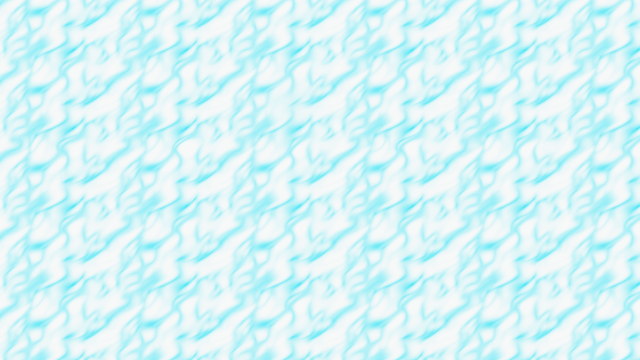
Reproduce this texture procedurally as a Shadertoy shader.

```glsl
// Repeating pale water pattern: slanted cyan veins and dark knots around white streaks.
#define TILE vec2(0.3137, 0.217)      // repeat size in canvas heights
#define WHITE vec3(0.97, 0.972, 0.972)
#define CYAN vec3(0.10, 0.885, 0.96)
#define VEINS vec2(7.0, 6.0)          // broad veins per tile: across, along
#define FINE_VEINS vec2(11.0, 10.0)
#define PATCHES vec2(4.0, 3.0)
#define WARP 0.018
#define INK 1.08
#define WEAR_CENTER vec2(0.80, 0.704)
#define WEAR_ROW 0.595

const float TAU = 6.28319;

// Knots in a tile: x, y, length, strength (negative ones are white pools)
const int KNOT_COUNT = 8;
const vec4 KNOTS[KNOT_COUNT] = vec4[](
    vec4(0.59, 0.98, 0.020, 0.55), vec4(0.33, 0.44, 0.018, 0.52),
    vec4(0.10, 0.81, 0.013, 0.42), vec4(0.81, 0.36, 0.009, 0.36),
    vec4(0.63, 0.31, 0.012, 0.34), vec4(0.00, 0.31, 0.030, -0.14),
    vec4(0.75, 0.75, 0.028, -0.12), vec4(0.48, 0.65, 0.022, -0.10));

float hash(vec2 p) {
    return fract(sin(dot(p, vec2(127.1, 311.7))) * 43758.5);
}

float wrappedHash(vec2 cell, vec2 period, float seed) {
    return hash(floor(mod(cell + 0.5, period)) + seed);
}

// Value noise on a lattice skewed along the tile diagonal, periodic per tile
float streakNoise(vec2 q, vec2 period, float seed) {
    vec2 st = vec2(q.x - q.y, q.x) * period;
    vec2 cell = floor(st);
    vec2 f = st - cell;
    f = f * f * (3.0 - 2.0 * f);
    float low = mix(wrappedHash(cell, period, seed),
                    wrappedHash(cell + vec2(1, 0), period, seed), f.x);
    float high = mix(wrappedHash(cell + vec2(0, 1), period, seed),
                     wrappedHash(cell + vec2(1, 1), period, seed), f.x);
    return mix(low, high, f.y);
}

float ridge(float n) {
    float d = 2.0 * n - 1.0;
    return 1.0 - sqrt(d * d + 0.003);
}

// Sum of soft slanted spots, wrapped across tile borders
float knots(vec2 q) {
    vec2 along = normalize(TILE);
    float sum = 0.0;
    for (int i = 0; i < KNOT_COUNT; i++) {
        vec4 k = KNOTS[i];
        vec2 d = (fract(q - k.xy + 0.5) - 0.5) * TILE;
        vec2 r = vec2(dot(d, along), dot(d, vec2(-along.y, along.x)) * 2.2) / k.z;
        sum += k.w * exp(-0.5 * dot(r, r));
    }
    return sum;
}

void mainImage(out vec4 fragColor, in vec2 fragCoord) {
    vec2 p = fragCoord / iResolution.y;
    vec2 q = p / TILE;

    // Wear: a disturbed row and a washed-out patch break the repeat
    float row = exp(-pow((p.y - WEAR_ROW) / 0.025, 2.0));
    vec2 away = (p - WEAR_CENTER) / vec2(0.07, 0.06);
    float patchWear = exp(-dot(away, away));
    vec2 jitter = vec2(streakNoise(p, vec2(24.0, 16.0), 3.0),
                       streakNoise(p, vec2(24.0, 16.0), 71.0)) - 0.5;
    q += jitter * (0.08 * row + 0.10 * patchWear);

    // Wavy periodic warp bends the streaks
    vec2 w = q + WARP * vec2(sin(TAU * (2.0 * q.y + q.x) + 1.0),
                             sin(TAU * (3.0 * q.x - q.y) + 2.5));
    w += 0.4 * WARP * sin(TAU * vec2(4.0 * w.y - w.x, 5.0 * w.x + w.y));

    // Vein network, slightly thicker in some patches
    float broad = ridge(streakNoise(w, VEINS, 11.0));
    float fine = ridge(streakNoise(w, FINE_VEINS, 37.0));
    float veins = broad * broad * (0.25 + 0.75 * fine);
    float density = veins * (0.3 + 0.5 * streakNoise(w, PATCHES, 53.0));
    density = max(density + knots(mix(q, w, 0.6)) * (0.5 + 0.5 * broad), 0.0);

    // Soft toe keeps the pools white
    float ink = INK * density * density / (density + 0.1);
    ink = mix(ink, 0.13, 0.45 * patchWear);
    fragColor = vec4(mix(WHITE, CYAN, clamp(ink, 0.0, 1.0)), 1.0);
}
```
